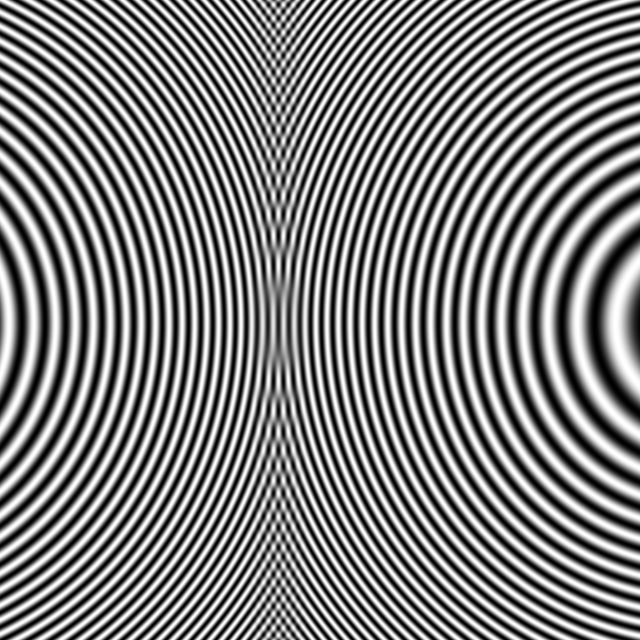
This background is drawn by a three.js fragment shader. Its source:

```glsl
// Two off-canvas zone plates of black and white rings, cross-fading in a narrow moire seam.
varying vec2 vUv;

#define LEFT_CENTER vec2(-0.2357, 0.495)
#define RIGHT_CENTER vec2(1.106, 0.495)
#define RING_DENSITY 48.0
#define SEAM_X 0.435
#define SEAM_HALF_WIDTH 0.058
#define DARK vec3(0.0)
#define LIGHT vec3(1.0)

const float TAU = 6.283185;

// Rings whose spacing shrinks in proportion to the distance from the center
float zonePlate(vec2 p, vec2 center) {
  vec2 d = p - center;
  return 0.5 + 0.5 * cos(TAU * RING_DENSITY * dot(d, d));
}

void main() {
  float leftRings = zonePlate(vUv, LEFT_CENTER);
  float rightRings = zonePlate(vUv, RIGHT_CENTER);

  // Soft hand-over between the two ring systems
  float seam = smoothstep(SEAM_X - SEAM_HALF_WIDTH, SEAM_X + SEAM_HALF_WIDTH, vUv.x);
  float brightness = mix(leftRings, rightRings, seam);

  gl_FragColor = vec4(mix(DARK, LIGHT, brightness), 1.0);
}
```
